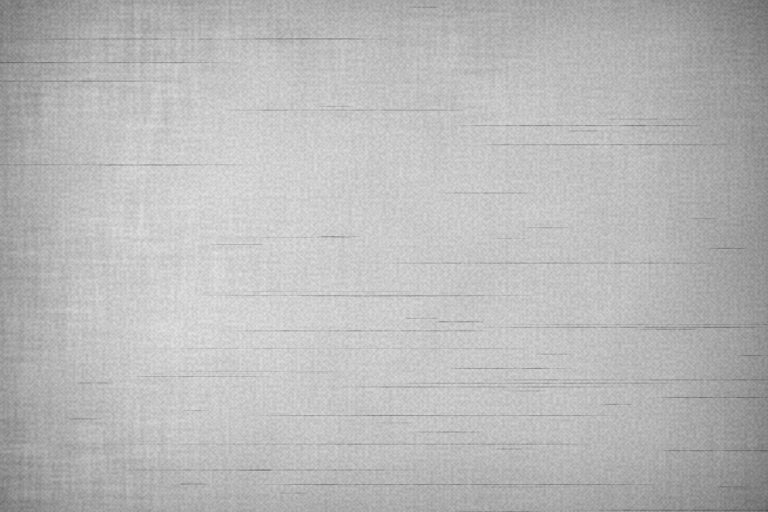
Reproduce this texture procedurally as a WebGL 2 fragment shader.

```glsl
#version 300 es
precision highp float;
// Pale grey woven linen with crossed streaks, thin dark slubs and darkened corners.

#define BASE_TONE 0.803
#define SIDE_SHADE 0.21
#define TOP_SHADE 0.125
#define LEFT_GLOW 0.045
#define THREADS 122.0
#define WEAVE_DEPTH 0.014
#define STREAK_DEPTH 0.085
#define GRAIN_DEPTH 0.075
#define SLUB_COUNT 64
#define SLUB_DEPTH 0.19
#define SLUB_HALF_WIDTH 0.0011

uniform vec2 u_resolution;
out vec4 fragColor;

vec2 hash2(vec2 p) {
  vec3 q = fract(p.xyx * vec3(0.1031, 0.1030, 0.0973));
  q += dot(q, q.yzx + 33.33);
  return fract((q.xx + q.yz) * q.zy);
}

float gradientDot(vec2 cell, vec2 offset) {
  float angle = 6.2832 * hash2(cell).x;
  return dot(vec2(cos(angle), sin(angle)), offset);
}

float gradientNoise(vec2 p) {
  vec2 i = floor(p), f = p - i;
  vec2 u = f * f * f * (f * (f * 6.0 - 15.0) + 10.0);
  vec2 e = vec2(1.0, 0.0);
  return mix(
    mix(gradientDot(i, f), gradientDot(i + e, f - e), u.x),
    mix(gradientDot(i + e.yx, f - e.yx), gradientDot(i + 1.0, f - 1.0), u.x), u.y);
}

// Broad light: a glow on the left, shaded sides and corners.
float lighting(vec2 uv) {
  vec2 d = abs(uv * 2.0 - 1.0);
  vec2 d4 = d * d * d * d;
  vec2 g = (uv - vec2(0.2, 0.52)) / vec2(0.24, 0.36);
  return BASE_TONE - 0.035 * uv.x - SIDE_SHADE * d4.x - TOP_SHADE * d4.y
    + LEFT_GLOW * exp(-dot(g, g));
}

// Long fibres running along both thread directions.
float streaks(vec2 p) {
  float warp = gradientNoise(p * vec2(105.0, 9.0) + 17.3)
    + 0.6 * gradientNoise(p * vec2(52.0, 5.0) + 41.7);
  float weft = gradientNoise(p * vec2(8.0, 115.0) + 73.1)
    + 0.6 * gradientNoise(p * vec2(10.0, 60.0) + 8.9);
  return 0.55 * warp + 0.6 * weft;
}

// Over-and-under thread pattern with slightly uneven spacing.
float weave(vec2 p) {
  vec2 wobble = 0.35 * vec2(gradientNoise(p * 14.0), gradientNoise(p * 14.0 + 50.0));
  vec2 t = 6.2832 * (p * THREADS + wobble);
  return sin(t.x) * sin(t.y) + 0.35 * sin(t.x);
}

// Thin dark horizontal threads, box filtered across their width.
float slubs(vec2 p, float aspect, float pixel) {
  float shade = 0.0;
  for (int k = 0; k < SLUB_COUNT; k++) {
    vec2 place = hash2(vec2(float(k), 3.0));
    vec2 form = hash2(vec2(float(k), 11.0));
    float center = aspect * pow(place.x, 0.65);
    float halfLength = mix(0.03, 0.5, form.x * form.x * form.x);
    float dy = p.y - pow(place.y, 1.25);
    float cover = (clamp(dy + 0.5 * pixel, -SLUB_HALF_WIDTH, SLUB_HALF_WIDTH)
      - clamp(dy - 0.5 * pixel, -SLUB_HALF_WIDTH, SLUB_HALF_WIDTH)) / pixel;
    float ends = 1.0 - smoothstep(0.6, 1.0, abs(p.x - center) / halfLength);
    float broken = 0.75 + 0.7 * gradientNoise(vec2(p.x * 45.0, float(k) + 0.5));
    shade += cover * ends * broken * mix(0.35, 1.0, form.y);
  }
  return min(shade, 1.0);
}

void main() {
  vec2 uv = gl_FragCoord.xy / u_resolution;
  vec2 p = gl_FragCoord.xy / u_resolution.y;
  float aspect = u_resolution.x / u_resolution.y;
  float pixel = 1.0 / u_resolution.y;

  // Streaks stand out on the left and along the top, in loose patches.
  float patchiness = 0.75 + 0.9 * gradientNoise(p * 5.0 + 29.0);
  float worn = 0.42 + 0.7 * (1.0 - smoothstep(0.0, 0.4, uv.x))
    + 0.35 * smoothstep(0.6, 1.0, uv.y);

  float tone = lighting(uv);
  tone += STREAK_DEPTH * worn * patchiness * streaks(p);
  tone += WEAVE_DEPTH * weave(p);
  tone += GRAIN_DEPTH * gradientNoise(p * vec2(150.0, 165.0));
  tone += 0.025 * gradientNoise(p * 7.0 + 61.0);
  tone -= SLUB_DEPTH * slubs(p, aspect, pixel);

  fragColor = vec4(vec3(clamp(tone, 0.0, 1.0)), 1.0);
}
```
